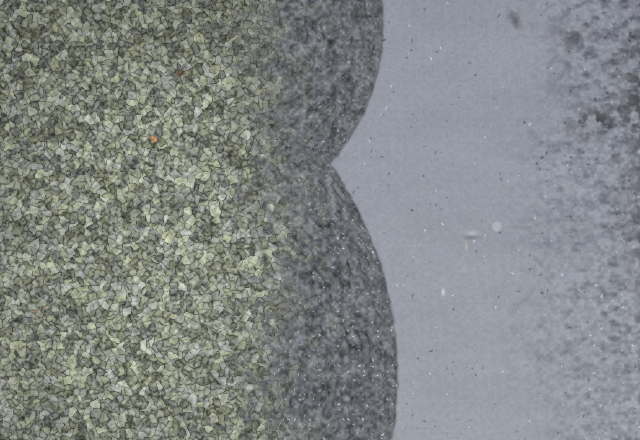
Write a Shadertoy shader that draws this texture.

```glsl
float hash(vec2 p) {
    return fract(sin(dot(p, vec2(127.1, 311.7))) * 43758.5453);
}

float noise(vec2 p) {
    vec2 i = floor(p), f = fract(p);
    f = f * f * (3.0 - 2.0 * f);
    return mix(mix(hash(i), hash(i + vec2(1, 0)), f.x),
               mix(hash(i + vec2(0, 1)), hash(i + vec2(1, 1)), f.x), f.y);
}

float fbm(vec2 p) {
    float sum = 0.0, amp = 0.53;
    for (int i = 0; i < 4; i++) {
        sum += amp * noise(p);
        p = mat2(1.6, 1.2, -1.2, 1.6) * p + 7.3;
        amp *= 0.5;
    }
    return sum;
}

// Returns distance to the cell border and two random values of the cell
vec3 pebbles(vec2 p) {
    vec2 base = floor(p), owner = base;
    float near = 9.0, next = 9.0;
    for (int y = -1; y <= 1; y++)
    for (int x = -1; x <= 1; x++) {
        vec2 cell = base + vec2(x, y);
        vec2 jitter = vec2(hash(cell), hash(cell + 41.3));
        float dist = length(cell + jitter - p);
        if (dist < near) { next = near; near = dist; owner = cell; }
        else next = min(next, dist);
    }
    return vec3(next - near, hash(owner + 17.7), hash(owner + 83.1));
}

// Sparse irregular specks of varied size
float specks(vec2 p, float density) {
    p += 0.5 * vec2(noise(p * 2.3), noise(p * 2.3 + 8.0));
    vec2 cell = floor(p);
    vec2 centre = 0.3 + 0.4 * vec2(hash(cell + 5.0), hash(cell + 9.0));
    float size = hash(cell + 3.0);
    float spot = 1.0 - smoothstep(0.0, 0.18 + 0.17 * size, length(fract(p) - centre));
    return spot * (0.4 + 0.6 * size) * step(hash(cell), density);
}

float blot(vec2 p, vec2 centre, vec2 size) {
    vec2 q = (p - centre) / size;
    return exp(-dot(q, q));
}

vec3 gravel(vec2 p) {
    vec2 warp = 0.012 * vec2(noise(p * 85.0), noise(p * 85.0 + 20.0));
    vec3 stone = pebbles((p + warp) * 66.0);
    vec3 grit = pebbles((p - warp) * 118.0 + 9.0);
    vec2 away = p - vec2(0.45, 0.36);
    float light = exp(-0.9 * dot(away, away)) * (0.85 + 0.3 * fbm(p * 5.0));

    // Large stones lie unevenly over finer grit
    float cover = smoothstep(0.0, 0.5, stone.x + 0.4 * (stone.y - 0.35));
    float fine = 0.31 + 0.2 * grit.y * smoothstep(0.0, 0.35, grit.x);
    float value = mix(fine, 0.45 + 0.2 * stone.y, cover);
    value += 0.2 * (noise(p * 170.0) - 0.5) + 0.12 * (noise(p * 85.0 + 4.0) - 0.5);
    vec3 tint = mix(vec3(1.0, 1.03, 0.87), vec3(0.98, 1.02, 0.98), stone.z);
    tint = mix(tint, vec3(1.2, 0.93, 0.65), cover * step(0.994, stone.z));
    return value * tint * (0.52 + 0.58 * light);
}

// Scraped band, with grain drawn out along the arcs
vec3 scraped(vec2 p, vec2 arc) {
    float depth = -arc.x;
    float rough = smoothstep(0.0, 0.15, depth);
    vec2 flow = vec2(arc.x + 0.014 * noise(p * 36.0), arc.y + 0.012 * noise(p * 50.0));
    float drawn = noise(flow * vec2(150.0, 38.0));
    float lump = noise(p * 95.0 + 3.0), sand = noise(p * 185.0);
    float crease = 1.0 - smoothstep(0.0, 0.16, abs(noise(flow * vec2(75.0, 22.0)) - 0.5));
    crease *= smoothstep(0.35, 0.65, noise(p * 28.0));
    float value = 0.43 - 0.01 * rough + 0.11 * (drawn - 0.5) - 0.09 * crease;
    value += (0.08 + 0.12 * rough) * (lump - 0.5) + 0.16 * (sand - 0.5);
    vec3 col = value * vec3(0.98, 0.99, 1.04);
    return col + 0.4 * specks(p * 90.0, 0.32) * (1.0 - 0.55 * p.y);
}

vec3 pavement(vec2 p) {
    vec3 col = mix(vec3(0.615, 0.63, 0.665), vec3(0.575, 0.59, 0.63), p.y);
    col += 0.04 * (fbm(p * vec2(7.0, 18.0)) - 0.5) + 0.04 * (noise(p * 190.0) - 0.5);

    // Weathering grows toward the right
    float worn = smoothstep(1.1, 1.45, p.x + 0.16 * (fbm(p * 5.0) - 0.5));
    float mottle = fbm(p * vec2(48.0, 70.0));
    col -= worn * (0.03 + 0.6 * max(mottle - 0.46, 0.0)) * (0.55 + 0.5 * p.y);
    col += worn * 0.13 * (noise(p * 130.0) - 0.5);
    float stain = 0.6 * blot(p, vec2(1.31, 0.915), vec2(0.04, 0.025))
                + blot(p, vec2(1.35, 0.72), vec2(0.045, 0.03))
                + 0.6 * blot(p, vec2(1.168, 0.953), vec2(0.013, 0.025))
                + 0.9 * blot(p, vec2(1.47, 0.78), vec2(0.055, 0.19))
                + 0.5 * blot(p, vec2(1.47, 0.46), vec2(0.05, 0.12));
    stain *= smoothstep(0.36, 0.64, fbm(p * 52.0 + 3.0));
    col = mix(col, vec3(0.27, 0.26, 0.28), min(stain, 0.85));

    // Grit and pale marks
    col -= 0.2 * specks(p * 75.0, 0.07);
    col += 0.22 * specks(p * 80.0 + 30.0, 0.02 + 0.06 * worn);
    float disc = 1.0 - smoothstep(0.007, 0.014, length(p - vec2(1.129, 0.485)));
    col = mix(col, vec3(0.69, 0.73, 0.76), 0.75 * disc);
    col -= 0.14 * blot(p, vec2(1.071, 0.461), vec2(0.013, 0.006));
    col += 0.14 * blot(p, vec2(1.072, 0.468), vec2(0.011, 0.007));
    col += vec3(0.14, 0.09, 0.02) * blot(p, vec2(1.06, 0.438), vec2(0.003, 0.008));
    return col + 0.2 * blot(p, vec2(1.007, 0.336), vec2(0.004, 0.008));
}

void mainImage(out vec4 fragColor, in vec2 fragCoord) {
    vec2 p = fragCoord / iResolution.y;

    // Two overlapping lobes: signed distance and length along the arc
    vec2 up = p - vec2(0.398, 0.943), low = p - vec2(0.0795, 0.148);
    vec2 upper = vec2(length(up) - 0.473, 0.473 * atan(up.y, up.x));
    vec2 lower = vec2(length(low) - 0.824, 0.824 * atan(low.y, low.x) + 3.0);
    vec2 arc = upper.x < lower.x ? upper : lower;
    arc.x += 0.004 * (noise(p * 70.0) - 0.5);

    float smear = smoothstep(0.5, 0.76, p.x + 0.12 * (fbm(p * 9.0) - 0.5)
                                          + 0.16 * (noise(p * 60.0) - 0.5));
    vec3 ground = mix(gravel(p), scraped(p, arc), smear);
    float rim = exp(-pow(arc.x / 0.003, 2.0)) * (0.3 + 0.7 * noise(p * 60.0));
    vec3 col = mix(ground, pavement(p), smoothstep(-0.003, 0.002, arc.x));
    col = mix(col, vec3(0.29, 0.29, 0.31), 0.5 * rim);
    fragColor = vec4(clamp(col, 0.0, 1.0), 1.0);
}
```
